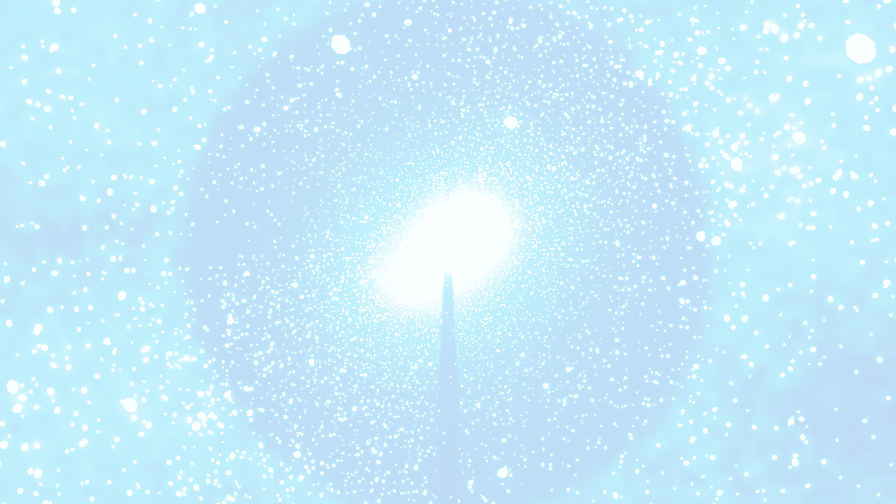
Reproduce this background procedurally as a Shadertoy shader.

```glsl
#define SHADE vec3(0.745, 0.86, 0.965)
#define CYAN vec3(0.75, 0.94, 0.99)
#define WHITE vec3(0.98, 1.0, 1.0)
#define LAYERS 7
#define FINE_CELLS 76.0
#define COARSE_CELLS 18.0
#define DISC_RADIUS 0.515
#define MOTTLE_SCALE 42.0
#define STAR_LIGHT 0.85
#define HALO_LIGHT 0.13
#define TAU 6.2831853

float hash(vec2 p) {
    vec3 q = fract(p.xyx * 0.1031);
    q += dot(q, q.yzx + 33.33);
    return fract((q.x + q.y) * q.z);
}

float noise(vec2 p) {
    vec2 cell = floor(p), f = fract(p);
    f = f * f * (3.0 - 2.0 * f);
    float low = mix(hash(cell), hash(cell + vec2(1, 0)), f.x);
    float high = mix(hash(cell + vec2(0, 1)), hash(cell + vec2(1, 1)), f.x);
    return mix(low, high, f.y);
}

float blob(vec2 p, vec2 center, vec2 size) {
    vec2 d = (p - center) / size;
    return exp(-dot(d, d));
}

vec2 rotate(vec2 p, float a) {
    return vec2(p.x * cos(a) - p.y * sin(a), p.x * sin(a) + p.y * cos(a));
}

// Soft tilted flake with a faint halo
float flake(vec2 p, float size, float tilt, float pixel) {
    vec2 q = abs(rotate(p, tilt));
    float d = max(max(q.x, q.y * 1.2), (q.x + q.y) * 0.8) - size;
    float core = 1.0 - smoothstep(-pixel, pixel, d);
    return STAR_LIGHT * core + HALO_LIGHT * exp(-dot(p, p) / (size * size * 5.0));
}

// Jittered flakes in log-polar cells, so they grow away from the centre
float starLayer(vec2 p, float cells, float seed, float cover, float pixel) {
    float r = max(length(p), 0.002);
    vec2 uv = vec2(log(r), atan(p.y, p.x)) * cells / TAU;
    uv.x += 9.0 * hash(vec2(floor(uv.y) + 200.0, seed));
    vec2 id = floor(uv) + vec2(300.0, 200.0) + seed * 17.0;
    float size = mix(0.08, 0.21, pow(hash(id + 5.3), 2.0));
    vec2 jitter = 0.28 + 0.44 * vec2(hash(id + 11.7), hash(id + 23.1));
    vec2 local = fract(uv) - jitter;
    float cellPixel = pixel * cells / (TAU * r);
    float border = min(min(fract(uv.x), 1.0 - fract(uv.x)), min(fract(uv.y), 1.0 - fract(uv.y)));
    float light = flake(local, size, TAU * hash(id + 31.9), min(cellPixel, 0.4));
    return light * step(hash(id), cover) * smoothstep(0.0, 0.12, border);
}

void mainImage(out vec4 fragColor, in vec2 fragCoord) {
    vec2 p = (fragCoord - 0.5 * iResolution.xy) / iResolution.y;
    float pixel = 0.8 / iResolution.y;
    float r = length(p);

    // Mottled haze outside the shaded disc
    float outside = smoothstep(DISC_RADIUS - 0.03, DISC_RADIUS + 0.05, r);
    float mottle = 0.6 * noise(p * MOTTLE_SCALE) + 0.4 * noise(p * MOTTLE_SCALE * 0.5 + 40.0);
    float haze = 0.24 + 0.3 * (mottle - 0.5);
    haze += 0.16 * blob(p, vec2(-0.7, -0.3), vec2(0.3, 0.2));
    haze += 0.14 * blob(p, vec2(-0.72, 0.32), vec2(0.25, 0.2));
    haze += 0.2 * blob(p, vec2(0.65, 0.2), vec2(0.28, 0.28));
    haze -= 0.2 * blob(p, vec2(0.83, -0.32), vec2(0.2, 0.2));
    haze -= 0.15 * blob(p, vec2(-0.8, 0.03), vec2(0.2, 0.07));
    float light = 0.07 + outside * max(haze, 0.0);

    // Central glow, drawn out along the rising diagonal
    vec2 diagonal = rotate(p, -0.6);
    light += 0.3 * exp(-r * r / 0.1);
    light += 0.5 * blob(diagonal, vec2(0), vec2(0.2, 0.13));
    light += 0.8 * blob(p, vec2(0.04, 0.045), vec2(0.075, 0.07));
    light += 0.35 * blob(p, vec2(-0.07, -0.05), vec2(0.09, 0.07));

    // Shaded rays along the axes
    float below = smoothstep(0.0, -0.08, p.y);
    float wedge = below * (1.0 - smoothstep(0.6, 1.3, abs(p.x) / (0.007 + 0.045 * abs(p.y))));
    float seam = exp(-abs(p.x) / 0.005) * smoothstep(-0.02, 0.04, p.y);
    float bar = exp(-abs(p.y) / 0.004) * smoothstep(0.35, 0.0, abs(p.x));
    light *= 1.0 - 0.55 * wedge - 0.22 * seam - 0.12 * bar;

    // Scattered flakes, thickest in two opposite quarters
    float cover = mix(0.26, 0.5, smoothstep(-0.02, 0.04, p.x * p.y));
    cover *= 1.0 - 0.85 * wedge;
    cover *= 1.0 - 0.6 * blob(p, vec2(-0.45, 0.04), vec2(0.14, 0.09));
    cover *= 1.0 - 0.35 * smoothstep(0.4, 0.75, r);
    for (int i = 0; i < LAYERS; i++) {
        float t = float(i) / float(LAYERS - 1);
        float cells = 2.0 * floor(mix(FINE_CELLS, COARSE_CELLS, t * t));
        light += starLayer(p, cells, float(i) + 1.0, cover * mix(1.0, 0.12, t), pixel);
    }

    // Large near flakes
    light += flake(p - vec2(0.819, 0.403), 0.032, 0.65, pixel);
    light += flake(p - vec2(-0.213, 0.412), 0.021, 0.85, pixel);
    light += flake(p - vec2(0.697, 0.227), 0.013, 0.4, pixel);
    light += flake(p - vec2(0.125, 0.257), 0.014, 0.3, pixel);

    vec3 color = mix(SHADE, CYAN, smoothstep(0.0, 0.5, light));
    color = mix(color, WHITE, smoothstep(0.42, 1.0, light));
    fragColor = vec4(color, 1.0);
}
```
